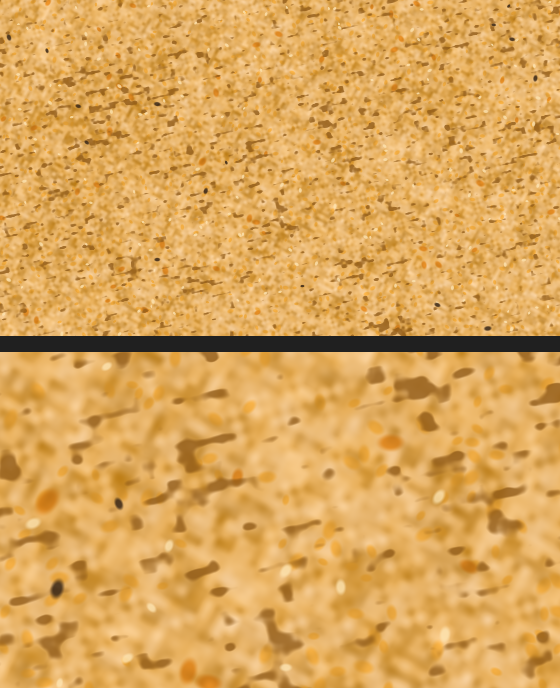
Top: the whole. Bottom: its middle third, enlarged.
Reproduce this texture procedurally as a Shadertoy shader.

```glsl
// Warm golden sand: fine blurred grains, short dark crevices and scattered coloured grains.
#define GRAIN_FREQ 100.0
#define CLUMP_FREQ 52.0
#define PATCH_FREQ 10.0
#define CONTRAST 1.0
#define CREVICE_DEPTH 0.78
#define BASE_COLOR vec3(0.905, 0.695, 0.388)
#define LIGHT_STEP vec3(0.024, 0.039, 0.066)
#define DARK_STEP vec3(0.052, 0.060, 0.082)
#define CREVICE_COLOR vec3(0.56, 0.35, 0.09)
#define AMBER_COLOR vec3(0.89, 0.61, 0.17)
#define RUST_COLOR vec3(0.84, 0.49, 0.08)
#define SPECK_COLOR vec3(0.22, 0.15, 0.09)

float hash(vec2 p) {
    vec3 q = fract(vec3(p.xyx) * 0.1031);
    q += dot(q, q.yzx + 33.33);
    return fract((q.x + q.y) * q.z);
}

vec2 rotate(vec2 p, float a) {
    float c = cos(a), s = sin(a);
    return vec2(c * p.x - s * p.y, s * p.x + c * p.y);
}

float valueNoise(vec2 p) {
    vec2 cell = floor(p), f = fract(p);
    f = f * f * (3.0 - 2.0 * f);
    float low = mix(hash(cell), hash(cell + vec2(1, 0)), f.x);
    float high = mix(hash(cell + vec2(0, 1)), hash(cell + vec2(1, 1)), f.x);
    return mix(low, high, f.y);
}

// Noise with zero mean and roughly unit deviation, turned to hide its lattice
float tone(vec2 p, float freq, float angle) {
    return (valueNoise(rotate(p, angle) * freq + 150.0 + angle * 40.0) - 0.5) / 0.21;
}

// Soft coverage of oval grains scattered over a jittered grid
float scatter(vec2 p, float freq, float density, float radius, float seed) {
    p = p * freq + seed;
    vec2 home = floor(p);
    float cover = 0.0;
    for (int y = -1; y <= 1; y++)
    for (int x = -1; x <= 1; x++) {
        vec2 cell = home + vec2(x, y);
        float size = radius * mix(0.65, 1.25, hash(cell + 7.7));
        vec2 center = cell + 0.15 + 0.7 * vec2(hash(cell + 31.3), hash(cell + 58.1));
        vec2 d = rotate(p - center, 6.28 * hash(cell + 83.9));
        float edge = length(d * vec2(0.8, 1.25)) / size;
        float present = step(hash(cell + 12.4), density);
        cover = max(cover, present * (1.0 - smoothstep(0.55, 1.35, edge)));
    }
    return cover;
}

void mainImage(out vec4 fragColor, in vec2 fragCoord) {
    vec2 p = fragCoord / iResolution.y;

    // Layered brightness of grains, clumps and broad patches
    float region = tone(p * vec2(0.8, 1.2), PATCH_FREQ, 0.3);
    float light = 0.78 * tone(p, GRAIN_FREQ, 0.5)
                + 0.48 * tone(p, CLUMP_FREQ, 1.1)
                + 0.30 * tone(p, 24.0, 0.8)
                + 0.22 * region;
    light = light * CONTRAST + 0.12;
    vec3 color = BASE_COLOR + max(light, 0.0) * LIGHT_STEP + min(light, 0.0) * DARK_STEP;

    // Slight drift between yellow and pinkish grains
    color += vec3(0.002, -0.005, -0.020) * tone(p, 62.0, 2.1);

    // Amber and rust grains
    float shade = 1.0 + 0.04 * light;
    color = mix(color, AMBER_COLOR * shade, 0.75 * scatter(p, 58.0, 0.13, 0.36, 210.0));
    color = mix(color, RUST_COLOR * shade, 0.85 * scatter(p, 32.0, 0.028, 0.29, 340.0));

    // Short, mostly level crevices gathered in the darker regions
    vec2 slanted = rotate(p, -0.22);
    float crack = valueNoise(slanted * vec2(46.0, 88.0) + 470.0)
                + 0.22 * (valueNoise(p * 120.0 + 90.0) - 0.5) - 0.045 * region;
    float crevice = smoothstep(0.74, 0.96, crack);
    color = mix(color, CREVICE_COLOR, CREVICE_DEPTH * crevice);

    // Pale quartz grains and rare dark specks
    color = mix(color, vec3(0.99, 0.89, 0.69), 0.8 * scatter(p, 64.0, 0.025, 0.32, 520.0));
    color = mix(color, SPECK_COLOR, 0.85 * scatter(p, 24.0, 0.014, 0.17, 630.0));

    fragColor = vec4(clamp(color, 0.0, 1.0), 1.0);
}
```
